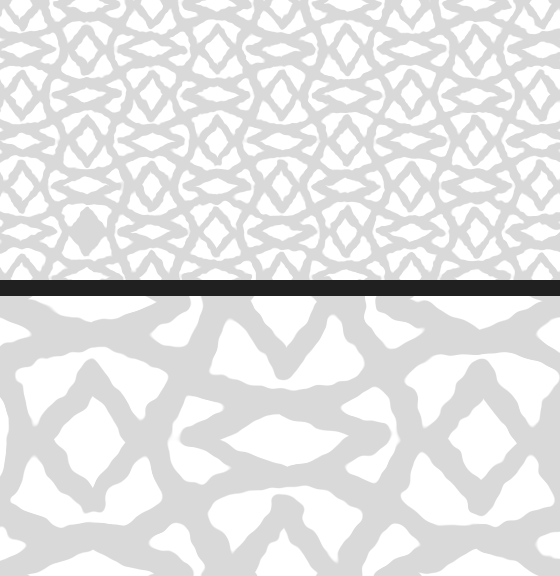
Top, the full canvas; bottom, a detail of the centre.
Write a WebGL 1 fragment shader that draws this pattern.

```glsl
precision highp float;

uniform vec2 u_resolution;

float hash(vec2 p) {
  return fract(sin(dot(p, vec2(12.9898, 78.233))) * 43758.5453);
}

float noise(vec2 p) {
  vec2 i = floor(p), f = fract(p);
  f = f * f * (3.0 - 2.0 * f);
  return mix(mix(hash(i), hash(i + vec2(1.0, 0.0)), f.x),
             mix(hash(i + vec2(0.0, 1.0)), hash(i + 1.0), f.x), f.y);
}

vec2 wobble(vec2 p) {
  return vec2(noise(p), noise(p + 41.7)) - 0.5;
}

float smoothMin(float a, float b, float k) {
  float h = max(k - abs(a - b), 0.0) / k;
  return min(a, b) - 0.25 * k * h * h;
}

// Signed distance to a rhombus with half diagonals b
float rhombus(vec2 p, vec2 b) {
  p = abs(p);
  vec2 e = (b - 2.0 * p) * b;
  float h = clamp((e.x - e.y) / dot(b, b), -1.0, 1.0);
  float d = length(p - 0.5 * b * vec2(1.0 - h, 1.0 + h));
  return d * sign(p.x * b.y + p.y * b.x - b.x * b.y);
}

// Distance to the curve v = middle + amplitude * cos(PI * u / pitch)
float wave(float u, float v, float pitch, float middle, float amplitude) {
  float k = 3.14159265 / pitch;
  float slope = amplitude * k * sin(k * u);
  return abs(v - middle - amplitude * cos(k * u)) / sqrt(1.0 + slope * slope);
}

void main() {
  vec2 p = gl_FragCoord.xy / u_resolution.y;
  vec2 pitch = vec2(0.2318, 0.1628);

  // Ragged, hand-cut edges
  p += 0.012 * wobble(p * 30.0) + 0.006 * wobble(p * 75.0);
  p -= vec2(0.078, 0.009);
  vec2 node = floor(p / pitch + 0.5);

  // Upright and flat diamonds alternate like a chessboard
  float body = 1.0;
  float hole = 1.0;
  for (int j = -1; j <= 1; j++) {
    for (int i = -1; i <= 1; i++) {
      vec2 id = node + vec2(float(i), float(j));
      vec2 local = p - id * pitch;
      float flatOne = mod(id.x + id.y, 2.0);
      vec2 size = mix(vec2(0.057, 0.078), vec2(0.110, 0.045), flatOne);
      body = min(body, rhombus(local, size) - 0.0138);

      // Openings vary a little; a single one is clogged
      vec2 shift = 0.006 * (vec2(hash(id), hash(id + 7.3)) - 0.5);
      float inset = 0.0135 + 0.004 * (hash(id + 3.1) - 0.5);
      float clogged = 1.0 - step(0.5, distance(id, vec2(1.0)));
      hole = min(hole, rhombus(local - shift, size) + inset + clogged);
    }
  }

  // Waving strands that cross between the diamonds
  vec2 q = abs(p - node * pitch);
  float side = 1.0 - 2.0 * mod(node.x + node.y, 2.0);
  float across = wave(q.x, q.y, pitch.x, 0.5 * pitch.y, side * 0.040);
  float upward = wave(q.y, q.x, pitch.y, 0.5 * pitch.x, -side * 0.035);
  float strands = smoothMin(across, upward, 0.016) - 0.0146;

  float ink = smoothMin(body, strands, 0.016);
  ink += 0.005 * (noise(p * 22.0) - 0.5);
  ink = max(ink, -hole);

  float edge = 0.8 / u_resolution.y;
  float coverage = 1.0 - smoothstep(-edge, edge, ink);
  gl_FragColor = vec4(mix(vec3(1.0), vec3(0.85), coverage), 1.0);
}
```
